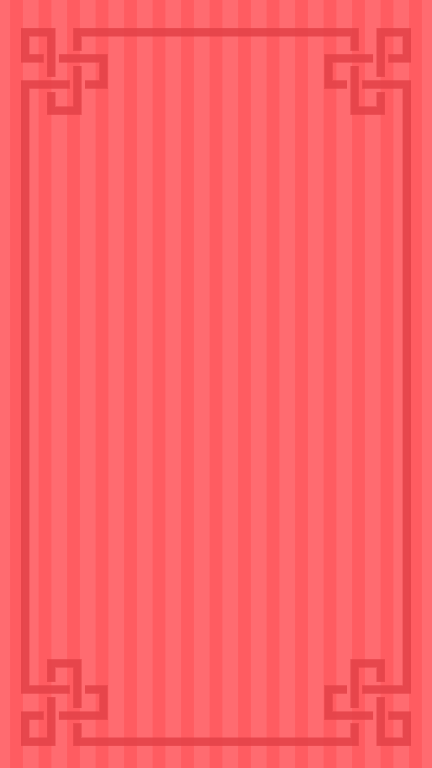
Reproduce this background procedurally as a WebGL 1 fragment shader.

```glsl
precision highp float;
// Red striped backdrop with a thin frame and an interlaced knot in each corner.
// Mirroring folds all four corners into one; the knot is a set of bars on a
// square lattice, cut at alternate crossings so that they weave over and under.

uniform vec2 u_resolution;

const vec2 CANVAS = vec2(432.0, 768.0);        // design units
const vec3 STRIPE_LIGHT = vec3(1.0, 0.420, 0.440);
const vec3 STRIPE_DARK = vec3(1.0, 0.360, 0.380);
const vec3 FRAME_COLOR = vec3(0.890, 0.255, 0.277);
const float FRAME_OPACITY = 0.85;
const float STRIPE_PERIOD = 28.5;
const float STRIPE_HALF = 6.4;
const vec2 FRAME_CENTER = vec2(216.0, 381.0);
const vec2 FRAME_HALF = vec2(190.8, 354.7);    // to the middle of the line
const float LATTICE = 26.1;                    // spacing of the knot bars
const float LINE_HALF = 4.2;
const float GAP_HALF = 7.6;                    // cut around an upper bar
const float FAR = 100.0;                       // past the mirror axis

float coverage(float d, float pixel) {
  return clamp(0.5 - d / pixel, 0.0, 1.0);
}

float boxNorm(vec2 v) {
  return max(abs(v.x), abs(v.y));
}

// Square-capped bar along x, from (start, y) to (end, y), in lattice units
float bar(vec2 c, float start, float end, float y) {
  float along = abs(c.x - 0.5 * (start + end)) - 0.5 * (end - start);
  return max(along, abs(c.y - y)) * LATTICE - LINE_HALF;
}

// All bars of one direction, cut around two of the crossings
float strands(vec2 c, vec2 crossingA, vec2 crossingB) {
  float d = min(bar(c, 0.0, 1.0, 0.0), bar(c, 2.0, FAR, 0.0));
  d = min(d, min(bar(c, 0.0, 3.0, 1.0), bar(c, 0.0, 3.0, 2.0)));
  d = min(d, bar(c, 1.0, 2.0, 3.0));
  float crossing = min(boxNorm(c - crossingA), boxNorm(c - crossingB));
  return max(d, GAP_HALF - crossing * LATTICE);
}

void main() {
  vec2 p = gl_FragCoord.xy / u_resolution * CANVAS;
  float pixel = CANVAS.x / u_resolution.x;

  // Vertical stripes, centred on the canvas
  float phase = mod(p.x - 0.5 * CANVAS.x + 0.5 * STRIPE_PERIOD, STRIPE_PERIOD);
  float stripe = abs(phase - 0.5 * STRIPE_PERIOD) - STRIPE_HALF;
  vec3 color = mix(STRIPE_LIGHT, STRIPE_DARK, coverage(stripe, pixel));

  // Frame and knots, measured inward from the nearest corner
  vec2 c = (FRAME_HALF - abs(p - FRAME_CENTER)) / LATTICE;
  float horizontal = strands(c, vec2(1.0), vec2(2.0));
  float vertical = strands(c.yx, vec2(1.0, 2.0), vec2(2.0, 1.0));
  float frame = coverage(min(horizontal, vertical), pixel);
  color = mix(color, FRAME_COLOR, frame * FRAME_OPACITY);

  gl_FragColor = vec4(color, 1.0);
}
```
